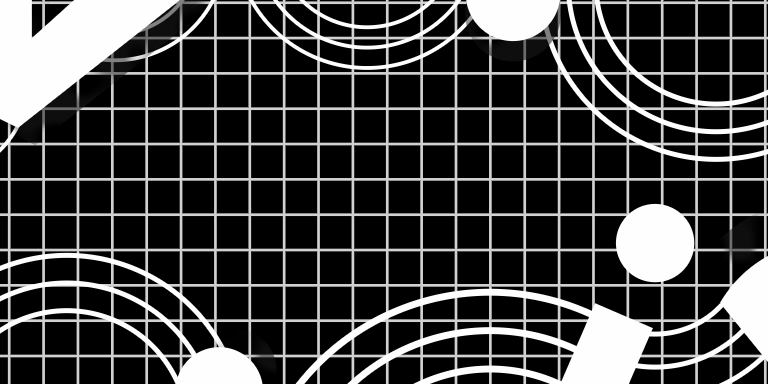
Reproduce this background procedurally as a Shadertoy shader.

```glsl
const vec3 BLACK = vec3(0.0);
const vec3 WHITE = vec3(0.995);
const vec3 GRID_GRAY = vec3(0.82);
const vec3 SHADOW_GRAY = vec3(0.10);

float hash(vec2 p) {
    return fract(sin(dot(p, vec2(127.1, 311.7))) * 43758.5453);
}

float valueNoise(vec2 p) {
    vec2 i = floor(p), f = fract(p);
    f = f * f * (3.0 - 2.0 * f);
    float low = mix(hash(i), hash(i + vec2(1, 0)), f.x);
    float high = mix(hash(i + vec2(0, 1)), hash(i + vec2(1, 1)), f.x);
    return mix(low, high, f.y);
}

// Coverage of a signed distance, softened over one pixel
float fill(float d, float pixel) {
    return clamp(0.5 - d / pixel, 0.0, 1.0);
}

float disc(vec2 p, vec2 center, float radius) {
    return length(p - center) - radius;
}

// Negative on the left of the line from a to b
float halfPlane(vec2 p, vec2 a, vec2 b) {
    vec2 d = normalize(b - a);
    return dot(p - a, vec2(d.y, -d.x));
}

// Evenly spaced concentric circles
float rings(vec2 p, vec2 center, float inner, float gap, float count, float width) {
    float r = length(p - center) - inner;
    float k = clamp(floor(r / gap + 0.5), 0.0, count - 1.0);
    return abs(r - k * gap) - 0.5 * width;
}

float gridLines(vec2 p, vec2 origin, vec2 cell, float width) {
    vec2 d = abs(fract((p - origin) / cell + 0.5) - 0.5) * cell;
    return min(d.x, d.y) - 0.5 * width;
}

// Corner frame with a triangular opening
float cornerFrame(vec2 p) {
    float slope = halfPlane(p, vec2(0.047, 0.667), vec2(0.469, 1.0));
    float foot = halfPlane(p, vec2(0.0, 0.690), vec2(0.047, 0.667));
    float opening = max(halfPlane(p, vec2(0.083, 0.901), vec2(0.193, 1.0)), 0.083 - p.x);
    return max(max(slope, foot), -opening);
}

float halfDisc(vec2 p) {
    float cut = halfPlane(p, vec2(1.875, 0.211), vec2(2.0, 0.057));
    return max(cut, disc(p, vec2(2.156, 0.049), 0.3245));
}

// Coordinates of the tilted bar, measured from its top edge
vec2 barSpace(vec2 p) {
    vec2 q = p - vec2(1.625, 0.178);
    return vec2(dot(q, vec2(0.918, -0.396)), dot(q, vec2(0.396, 0.918)));
}

float ringGroups(vec2 p) {
    float barSide = barSpace(p).x;
    float d = rings(p, vec2(0.956, 1.169), 0.240, 0.053, 3.0, 0.010);
    d = min(d, rings(p, vec2(1.865, 1.042), 0.313, 0.072, 3.0, 0.013));
    d = min(d, rings(p, vec2(0.174, -0.125), 0.316, 0.072, 3.0, 0.013));
    d = min(d, max(rings(p, vec2(1.276, -0.393), 0.432, 0.100, 3.0, 0.018), barSide));
    float lowerRight = rings(p, vec2(1.706, 0.367), 0.237, 0.086, 3.0, 0.013);
    d = min(d, max(lowerRight, max(-barSide, p.y - 0.21)));
    float upperLeft = rings(p, vec2(0.299, 1.130), 0.219, 0.068, 2.0, 0.010);
    d = min(d, max(upperLeft, 0.2 - p.x));
    return min(d, rings(p, vec2(-0.182, 0.792), 0.258, 0.07, 1.0, 0.010));
}

float solidShapes(vec2 p) {
    vec2 bar = barSpace(p);
    float d = min(cornerFrame(p), halfDisc(p));
    d = min(d, max(abs(bar.x) - 0.082, bar.y));
    d = min(d, disc(p, vec2(1.336, 1.016), 0.123));
    d = min(d, disc(p, vec2(1.706, 0.367), 0.102));
    return min(d, disc(p, vec2(0.571, -0.018), 0.114));
}

// Offset copies of the solid shapes
float shadowShapes(vec2 p) {
    float d = cornerFrame(p - vec2(0.045, -0.045));
    d = min(d, halfDisc(p - vec2(-0.05, 0.10)));
    d = min(d, disc(p, vec2(1.336, 0.965), 0.125));
    return min(d, disc(p, vec2(0.610, 0.035), 0.110));
}

void mainImage(out vec4 fragColor, in vec2 fragCoord) {
    float pixel = 1.0 / iResolution.y;
    vec2 p = fragCoord * pixel;

    // Grid and rings
    float grid = gridLines(p, vec2(0.0240, 0.0729), vec2(0.0895, 0.0920), 0.007);
    vec3 color = mix(BLACK, GRID_GRAY, fill(grid, pixel));
    color = mix(color, WHITE, fill(ringGroups(p), pixel));

    // Patchy shadows below the solid shapes
    float patches = smoothstep(0.25, 0.65, valueNoise(p * 14.0));
    float shadow = fill(shadowShapes(p), pixel) * patches;
    color = mix(color, SHADOW_GRAY, 0.55 * shadow);

    color = mix(color, WHITE, fill(solidShapes(p), pixel));
    fragColor = vec4(color, 1.0);
}
```
